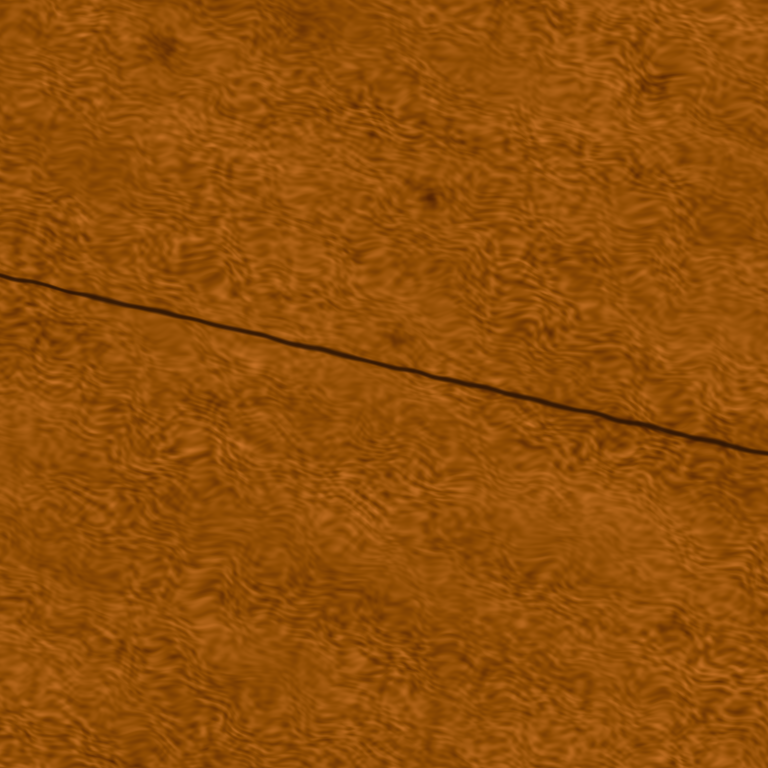
Reproduce this texture procedurally as a WebGL 2 fragment shader.

```glsl
#version 300 es
precision highp float;

uniform vec2 u_resolution;
out vec4 fragColor;

#define GRAIN_ANGLE -0.29
#define GRAIN_FREQ vec2(56.0, 140.0)
#define GRAIN_CONTRAST 0.036
#define CURL_CONTRAST 0.023
#define STREAK_CONTRAST 0.020
#define BLOTCH_CONTRAST 0.015
#define BASE_TONE 0.582
#define CRACK_ANGLE -0.23
#define CRACK_WIDTH 0.0042
#define CRACK_COLOUR vec3(0.17, 0.075, 0.015)
#define KNOT_GRID 3.0
#define KNOT_CHANCE 0.55

float hash(vec2 cell, uint seed) {
    uvec2 q = uvec2(ivec2(cell) + 4096);
    uint h = q.x * 1597334677u ^ q.y * 3812015801u ^ seed * 2654435769u;
    h = (h ^ (h >> 15)) * 2246822519u;
    h = (h ^ (h >> 13)) * 3266489917u;
    return float((h ^ (h >> 16)) >> 8) / 16777216.0;
}

vec2 rotate(vec2 p, float angle) {
    float c = cos(angle), s = sin(angle);
    return vec2(c * p.x + s * p.y, c * p.y - s * p.x);
}

float cornerSlope(vec2 cell, vec2 offset, uint seed) {
    float a = 6.2831853 * hash(cell, seed);
    return dot(vec2(cos(a), sin(a)), offset);
}

// Gradient noise scaled to a standard deviation near one
float noise(vec2 p, uint seed) {
    vec2 i = floor(p), f = p - i;
    vec2 w = f * f * f * (f * (f * 6.0 - 15.0) + 10.0);
    vec2 e = vec2(1.0, 0.0);
    float low = mix(cornerSlope(i, f, seed),
                    cornerSlope(i + e.xy, f - e.xy, seed), w.x);
    float high = mix(cornerSlope(i + e.yx, f - e.yx, seed),
                     cornerSlope(i + e.xx, f - e.xx, seed), w.x);
    return 4.2 * mix(low, high, w.y);
}

// Fine fibres, curled figure, broad streaks and blotches
float woodTone(vec2 p) {
    vec2 g = rotate(p, GRAIN_ANGLE);
    vec2 bend = vec2(noise(g * 17.0, 1u), noise(g * 17.0, 2u));
    vec2 warped = g + 0.0055 * bend;

    float fibre = noise(warped * GRAIN_FREQ, 3u);
    float fleck = max(noise(warped * GRAIN_FREQ * 0.8, 4u) - 0.8, 0.0);
    float pore = max(noise(warped * GRAIN_FREQ * 0.7, 5u) - 1.2, 0.0);
    float curl = noise((g + 0.007 * bend.yx) * vec2(78.0, 105.0), 6u);
    float roughness = clamp(1.0 + 0.25 * noise(g * vec2(5.0, 9.0), 7u), 0.5, 1.5);

    float streak = 0.8 * noise(warped * vec2(2.2, 11.0), 8u)
                 + 0.6 * noise(warped * vec2(7.0, 38.0), 9u);
    float blotch = 0.8 * noise(g * vec2(3.0, 5.0), 10u)
                 + 0.6 * noise(g * vec2(14.0, 22.0), 11u);

    float fine = GRAIN_CONTRAST * (fibre + 0.9 * fleck - 0.9 * pore)
               + CURL_CONTRAST * curl;
    return BASE_TONE + roughness * fine
         + STREAK_CONTRAST * streak + BLOTCH_CONTRAST * blotch;
}

// Ragged dark knots scattered on a jittered grid
float knotShade(vec2 p) {
    vec2 home = floor(p * KNOT_GRID);
    float ragged = 0.22 * noise(p * 48.0, 12u) + 0.13 * noise(p * 100.0, 13u);
    float shade = 0.0;
    for (int y = -1; y <= 1; y++) {
        for (int x = -1; x <= 1; x++) {
            vec2 cell = home + vec2(x, y);
            if (hash(cell, 20u) > KNOT_CHANCE) continue;
            vec2 centre = (cell + 0.15 + 0.7 * vec2(hash(cell, 21u), hash(cell, 22u))) / KNOT_GRID;
            float radius = mix(0.013, 0.027, hash(cell, 23u));
            float depth = mix(0.08, 0.19, hash(cell, 24u));
            vec2 d = rotate(p - centre, GRAIN_ANGLE) * vec2(0.8, 1.1) / radius;
            float reach = max(length(d) + ragged, 0.0);
            shade += depth * exp(-1.3 * reach * reach);
        }
    }
    return shade;
}

// Coverage of the seam: x is the dark core, y its soft shadow
vec2 crack(vec2 p) {
    vec2 q = rotate(p - vec2(0.5, 0.525), CRACK_ANGLE);
    float wobble = 0.0007 * noise(vec2(q.x * 28.0, 0.5), 14u);
    float width = CRACK_WIDTH * (1.0 + 0.13 * noise(vec2(q.x * 16.0, 0.5), 15u) - 0.7 * q.x * q.x);
    float d = abs(q.y + wobble);
    return vec2(1.0 - smoothstep(0.15 * width, 1.35 * width, d),
                exp(-d * d / (5.0 * width * width)));
}

vec3 woodColour(float tone) {
    return vec3(tone, 0.16 + 0.69 * (tone - 0.36), 0.01 + 0.65 * max(tone - 0.56, 0.0));
}

void main() {
    vec2 p = gl_FragCoord.xy / u_resolution.y;
    vec2 seam = crack(p);
    float tone = woodTone(p) - knotShade(p) - 0.05 * seam.y;
    vec3 colour = woodColour(clamp(tone, 0.27, 0.82));
    colour = mix(colour, CRACK_COLOUR, 0.88 * seam.x);
    fragColor = vec4(colour, 1.0);
}
```
